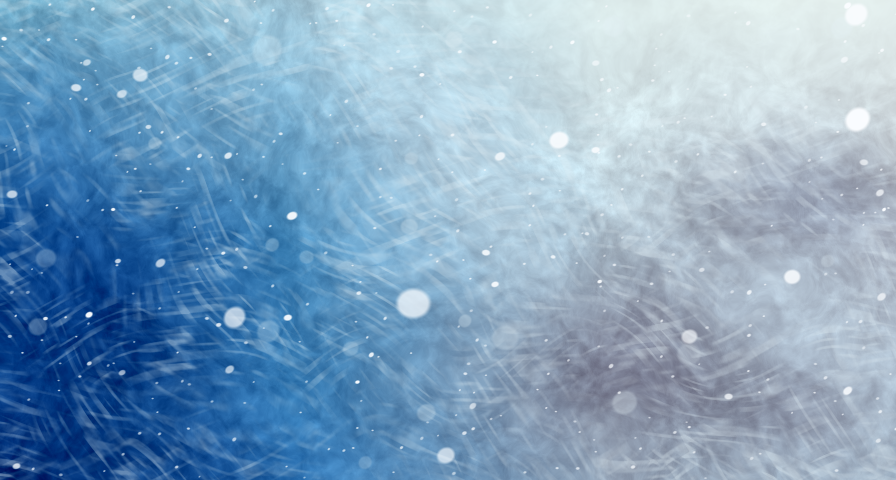
Write a Shadertoy shader that draws this background.

```glsl
// A frosted winter backdrop: deep blue at lower left, pale light above, violet haze at right.
// Colour ramps and soft glows are bent by noise, then brushed with grain and short scratches,
// and covered by hashed layers of soft discs, bright flakes and tiny slanted specks.

const vec3 FROST = vec3(0.90, 0.95, 0.97);
const vec3 DEEP  = vec3(0.01, 0.21, 0.49);
const vec3 DUSK  = vec3(0.47, 0.48, 0.56);
const vec3 MAUVE = vec3(0.53, 0.56, 0.64);
const vec3 ICE   = vec3(0.77, 0.86, 0.91);

float hash(vec2 p) {
    return fract(sin(dot(p, vec2(127.1, 311.7))) * 43758.5);
}

float noise(vec2 p) {
    vec2 i = floor(p), f = fract(p);
    f = f * f * (3.0 - 2.0 * f);
    return mix(mix(hash(i), hash(i + vec2(1, 0)), f.x),
               mix(hash(i + vec2(0, 1)), hash(i + vec2(1, 1)), f.x), f.y);
}

mat2 rotation(float angle) {
    float c = cos(angle), s = sin(angle);
    return mat2(c, -s, s, c);
}

float fbm(vec2 p) {
    float sum = 0.0, weight = 0.5;
    for (int i = 0; i < 5; i++) {
        sum += weight * noise(p);
        p = rotation(0.6) * p * 2.05 + 7.3;
        weight *= 0.55;
    }
    return sum / 1.055;
}

// Four colours spaced evenly from left to right
vec3 ramp(float x, vec3 a, vec3 b, vec3 c, vec3 d) {
    float t = clamp(x, 0.0, 1.0) * 3.0;
    vec3 left = mix(a, b, min(t, 1.0));
    return mix(mix(left, c, clamp(t - 1.0, 0.0, 1.0)), d, clamp(t - 2.0, 0.0, 1.0));
}

float glow(vec2 uv, vec2 center, vec2 size, float angle) {
    vec2 d = rotation(angle) * (uv - center) / size;
    return exp(-dot(d, d));
}

vec3 backdrop(vec2 uv) {
    vec3 top = ramp(uv.x, vec3(0.46, 0.69, 0.80), vec3(0.68, 0.82, 0.88),
                          vec3(0.87, 0.93, 0.93), vec3(0.90, 0.94, 0.93));
    vec3 middle = ramp(uv.x, vec3(0.07, 0.32, 0.59), vec3(0.31, 0.58, 0.77),
                             vec3(0.72, 0.80, 0.85), vec3(0.71, 0.75, 0.80));
    vec3 bottom = ramp(uv.x, vec3(0.01, 0.18, 0.46), vec3(0.22, 0.50, 0.73),
                             vec3(0.62, 0.69, 0.76), vec3(0.64, 0.71, 0.78));
    float y = clamp(uv.y, 0.0, 1.0) * 2.0;
    vec3 color = mix(mix(bottom, middle, min(y, 1.0)), top, max(y - 1.0, 0.0));
    color = mix(color, DEEP, 0.80 * glow(uv, vec2(0.10, 0.36), vec2(0.16, 0.22), 0.0));
    color = mix(color, DEEP, 0.45 * glow(uv, vec2(0.22, 0.04), vec2(0.16, 0.12), 0.0));
    color = mix(color, ICE, 0.60 * glow(uv, vec2(0.54, 0.58), vec2(0.09, 0.32), 0.25));
    color = mix(color, DUSK, 0.88 * glow(uv, vec2(0.69, 0.23), vec2(0.16, 0.19), 0.0));
    color = mix(color, DUSK, 0.45 * glow(uv, vec2(0.89, 0.14), vec2(0.07, 0.10), 0.0));
    return mix(color, MAUVE, 0.75 * glow(uv, vec2(0.92, 0.57), vec2(0.11, 0.12), 0.0));
}

// Short thin strokes along one direction, broken into small patches
float scratches(vec2 p, float angle, float seed) {
    vec2 bend = vec2(noise(p * 4.0 + seed), noise(p * 4.0 - seed)) * 0.12;
    vec2 q = rotation(angle) * (p + bend);
    float stroke = noise(q * vec2(17.0, 125.0) + seed);
    float patches = smoothstep(0.35, 0.75, fbm(p * 7.0 + seed * 1.7));
    return smoothstep(0.5, 0.95, stroke) * patches;
}

// One flake at most per grid cell; radii are fractions of the canvas height
float flakes(vec2 p, float cells, float density, vec2 radii, float stretch,
             float blur, float seed) {
    vec2 id = floor(p * cells);
    float size = hash(id + seed + 3.1);
    float radius = mix(radii.x, radii.y, size * size);
    float margin = min(radius * stretch * cells * 1.3, 0.5);
    vec2 spot = vec2(hash(id + seed + 5.7), hash(id + seed + 9.2));
    vec2 d = p - (id + mix(vec2(margin), vec2(1.0 - margin), spot)) / cells;
    d = rotation(0.35 + 0.9 * (spot.x - 0.5)) * d;
    d.x /= stretch;
    float edge = radius * blur + 0.5 / iResolution.y;
    float disc = 1.0 - smoothstep(radius - edge, radius + edge, length(d));
    return disc * step(hash(id + seed), density) * mix(0.6, 1.0, spot.y);
}

void mainImage(out vec4 fragColor, in vec2 fragCoord) {
    vec2 uv = fragCoord / iResolution.xy;
    vec2 p = fragCoord / iResolution.y;

    // Softly bent colour field
    vec2 warp = vec2(fbm(p * 2.6), fbm(p * 2.6 + 17.0)) - 0.5;
    vec3 color = backdrop(uv + warp * vec2(0.10, 0.16));

    // Diagonal brushed clouds and fine grain, calmer in the bright sky
    float calm = 1.0 - 0.75 * smoothstep(0.65, 1.0, uv.y) * smoothstep(0.3, 0.7, uv.x);
    float brush = fbm(rotation(-0.65) * (p + warp * 0.4) * vec2(3.5, 8.0)) - 0.5;
    float grain = fbm(p * 38.0 + warp * 8.0) - 0.5;
    color += calm * (0.24 * brush + 0.22 * grain) * mix(vec3(1.0), vec3(0.8, 1.0, 1.0), 0.8);

    // Frost scratches in several sweeping directions
    float lines = 0.0;
    for (int i = 0; i < 4; i++) {
        float k = float(i);
        lines += scratches(p, -1.0 + 0.45 * k, 11.0 + 13.0 * k);
    }
    color = mix(color, FROST, calm * (0.30 * min(lines, 1.5) - 0.05));

    // Snow, from faint distant discs to sharp specks
    float faint = flakes(p, 5.0, 0.45, vec2(0.012, 0.030), 1.1, 0.12, 21.0);
    float bright = flakes(p, 3.8, 0.45, vec2(0.012, 0.036), 1.15, 0.15, 47.0);
    float specks = flakes(p, 14.0, 0.20, vec2(0.003, 0.008), 1.4, 0.15, 83.0);
    float dust = flakes(p, 26.0, 0.25, vec2(0.0015, 0.003), 1.4, 0.20, 61.0);
    color = mix(color, FROST, 0.32 * faint);
    color = mix(color, vec3(0.98, 0.99, 1.0), max(max(bright, specks), 0.8 * dust));

    fragColor = vec4(clamp(color, 0.0, 1.0), 1.0);
}
```
